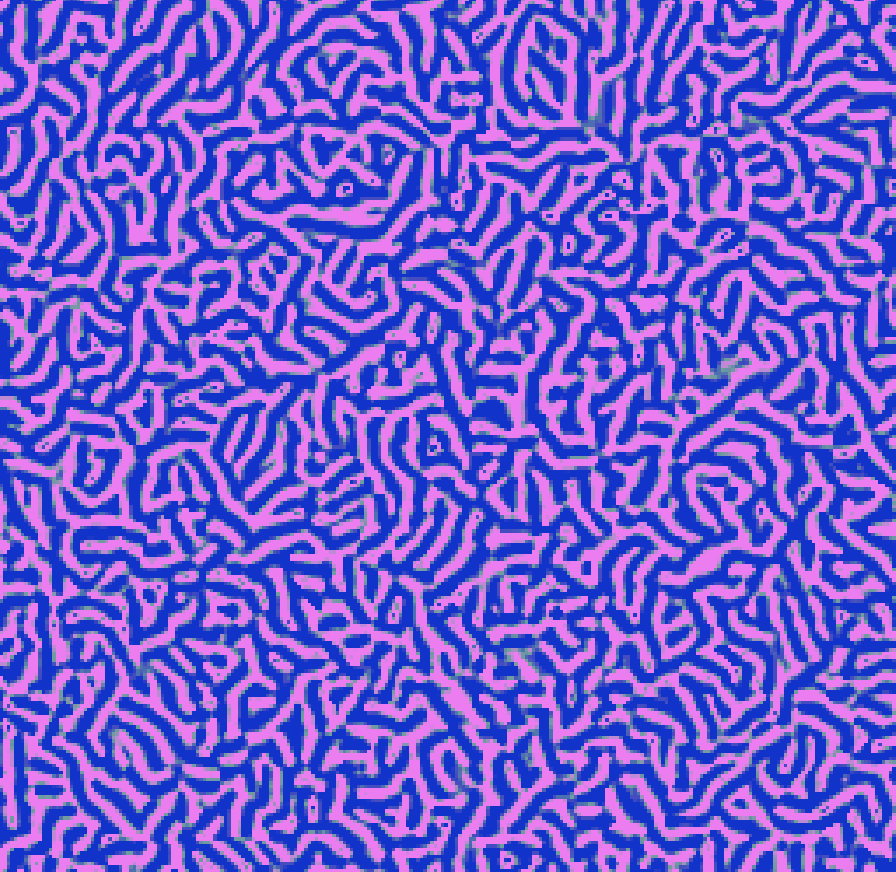
This pattern is drawn by a WebGL 1 fragment shader. Its source:

```glsl
precision highp float;
// Labyrinth of winding pink and blue stripes with ringed tips, on a coarse grid of square cells.

uniform vec2 u_resolution;

#define CELLS_ACROSS 256.0   // square cells per canvas width
#define STRIPE_PERIOD 6.8    // cells from one stripe to the next
#define KERNEL_REACH 1.5     // radius of a wave packet, in periods
#define ANGLE_JITTER 0.7     // disorder of packet directions
#define EDGE_LOW -0.40       // stripe level where blue ends
#define EDGE_HIGH 0.51       // stripe level where pink begins
#define EYE_LOW 1.42         // isolation where an eye opens in the pink
#define EYE_HIGH 1.66        // isolation where the eye is fully blue
#define RING_RADIUS 0.55     // distance of the isolation probes, in periods

const float TAU = 6.2831853;
const vec3 BLUE  = vec3(0.07, 0.20, 0.79);
const vec3 SLATE = vec3(0.27, 0.30, 0.75);
const vec3 TEAL  = vec3(0.30, 0.44, 0.69);
const vec3 GREEN = vec3(0.44, 0.61, 0.63);
const vec3 LILAC = vec3(0.74, 0.54, 0.83);
const vec3 PINK  = vec3(0.92, 0.49, 0.94);

vec3 hash3(vec2 p) {
  vec3 a = fract(p.xyx * vec3(0.1031, 0.1030, 0.0973));
  a += dot(a, a.yxz + 33.33);
  return fract((a.xxy + a.yzz) * a.zyx);
}

// Slowly turning direction of the stripes, from layered sines
float flowAngle(vec2 p) {
  float a = sin(0.57 * p.x + 0.21 * p.y + 1.3 * sin(0.43 * p.y + 0.7));
  float b = sin(0.53 * p.y - 0.17 * p.x + 1.9 + 1.4 * sin(0.37 * p.x));
  return 1.7 * (a + b) + 0.6 * sin(0.83 * p.x - 0.71 * p.y);
}

// Sum of scattered wave packets, normalised so that all stripes are equally strong
float stripes(vec2 p) {
  vec2 home = floor(p / KERNEL_REACH);
  vec2 wave = vec2(0.0);
  for (int j = -1; j <= 1; j++) {
    for (int i = -1; i <= 1; i++) {
      for (int k = 0; k < 2; k++) {
        vec2 tile = home + vec2(float(i), float(j));
        vec3 h = hash3(tile + 17.0 + 61.0 * float(k));
        vec2 center = (tile + h.xy) * KERNEL_REACH;
        vec2 d = p - center;
        float falloff = 1.0 - dot(d, d) / (KERNEL_REACH * KERNEL_REACH);
        if (falloff > 0.0) {
          float angle = flowAngle(center) + ANGLE_JITTER * (h.x - h.y);
          float phase = TAU * (dot(d, vec2(cos(angle), sin(angle))) + h.z);
          wave += falloff * falloff * falloff * vec2(cos(phase), sin(phase));
        }
      }
    }
  }
  return wave.x * inversesqrt(dot(wave, wave) + 0.04);
}

// Blue to pink by way of slate, teal, green and lilac
vec3 palette(float t) {
  vec3 c = mix(BLUE, SLATE, smoothstep(0.0, 0.2, t));
  c = mix(c, TEAL, smoothstep(0.35, 0.5, t));
  c = mix(c, GREEN, smoothstep(0.54, 0.65, t));
  c = mix(c, LILAC, smoothstep(0.7, 0.84, t));
  return mix(c, PINK, smoothstep(0.9, 1.0, t));
}

void main() {
  vec2 cell = floor(gl_FragCoord.xy / u_resolution.x * CELLS_ACROSS) + 0.5;
  vec2 p = cell / STRIPE_PERIOD;
  float level = stripes(p);
  float tone = clamp((level - EDGE_LOW) / (EDGE_HIGH - EDGE_LOW), 0.0, 1.0);

  // Stripe tips and lone spots stand out from their ring and get an eye
  if (level > 0.3) {
    float ring = 0.0;
    for (int i = 0; i < 6; i++) {
      float a = TAU * float(i) / 6.0;
      ring += stripes(p + RING_RADIUS * vec2(cos(a), sin(a))) / 6.0;
    }
    tone *= 1.0 - smoothstep(EYE_LOW, EYE_HIGH, level - ring);
  }
  gl_FragColor = vec4(palette(tone), 1.0);
}
```
